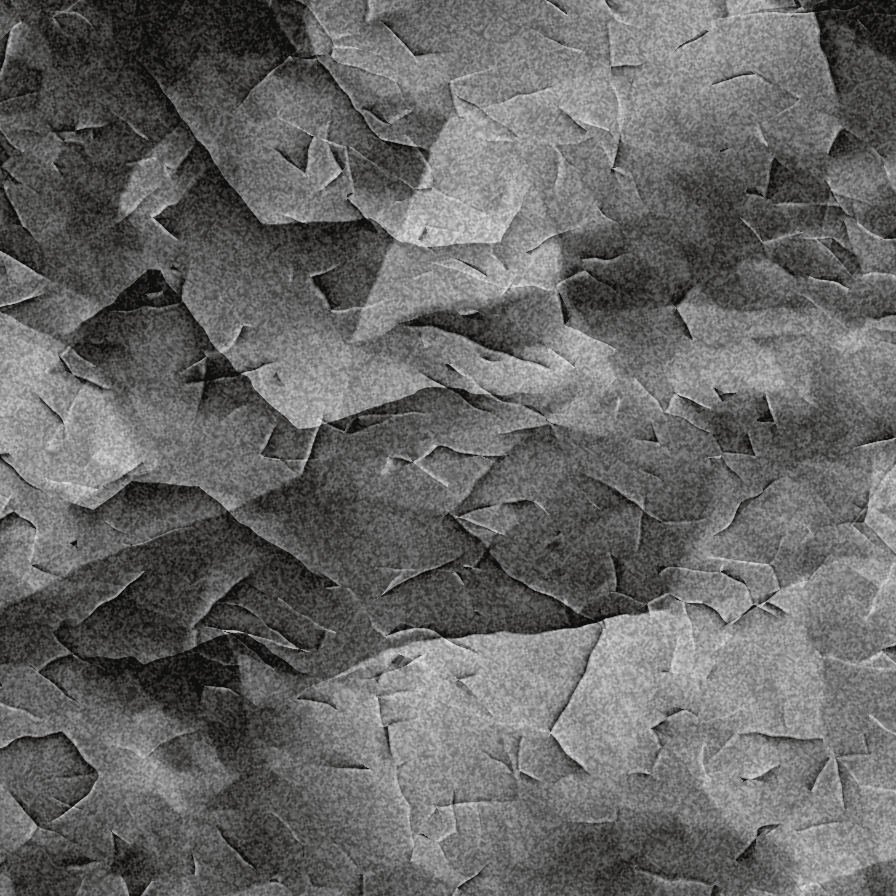
A Shadertoy shader for this texture:

```glsl
// Crumpled grey paper under raking light: several scales of warped Voronoi facets,
// each with its own tilt and ramp, joined by sharp or soft folds. Long angular
// ridges cast shadows, sparse broken creases catch light, and grain covers all.

const float MID_TONE = 0.408;
const float TONE_RANGE = 0.40;      // soft limit around the middle tone
const float EDGE = 0.0018;          // width of a sharp fold, in canvas units
const float RIDGE_ROWS = 4.8;
const float RIDGE_SHADOW = 0.34;
const float CREASE_LIGHT = 0.34;
const float GRAIN = 0.33;
const vec3 SHADOW_TINT = vec3(1.02, 1.0, 0.95);
const vec3 LIGHT_TINT = vec3(1.0);

vec3 hash3(vec2 p) {
    vec3 q = fract(p.xyx * vec3(0.1031, 0.1030, 0.0973));
    q += dot(q, q.yxz + 33.33);
    return fract((q.xxy + q.yzz) * q.zyx);
}

float noise(vec2 p) {
    vec2 i = floor(p), f = fract(p);
    f = f * f * (3.0 - 2.0 * f);
    float low = mix(hash3(i).x, hash3(i + vec2(1, 0)).x, f.x);
    float high = mix(hash3(i + vec2(0, 1)).x, hash3(i + vec2(1, 1)).x, f.x);
    return mix(low, high, f.y);
}

vec2 noise2(vec2 p) {
    return vec2(noise(p), noise(p + 57.3)) - 0.5;
}

vec2 rotate(vec2 p, float a) {
    return mat2(cos(a), sin(a), -sin(a), cos(a)) * p;
}

float triangleWave(float x) {
    return abs(fract(x) - 0.5) * 2.0;
}

// Tone of one flat facet: random tilt plus a linear ramp across it.
float facetTone(vec2 id, vec2 toSite) {
    vec3 h = hash3(id);
    float a = 6.2832 * h.y;
    return 1.7 * (h.x - 0.5) + 1.7 * h.z * dot(toSite, vec2(cos(a), sin(a)));
}

// Returns facet tone in x and crease light in y.
vec2 facets(vec2 p, float seed, float width) {
    vec2 base = floor(p);
    vec2 r1 = vec2(0), r2 = vec2(0), id1 = vec2(0), id2 = vec2(0);
    float d1 = 1e3, d2 = 1e3;
    for (int j = -1; j <= 1; j++)
    for (int i = -1; i <= 1; i++) {
        vec2 cell = base + vec2(i, j);
        vec2 id = cell + seed;
        vec2 r = cell + hash3(id + 19.7).xy - p;
        float d = dot(r, r);
        if (d < d1) {
            d2 = d1; r2 = r1; id2 = id1;
            d1 = d; r1 = r; id1 = id;
        } else if (d < d2) {
            d2 = d; r2 = r; id2 = id;
        }
    }
    float edge = dot(0.5 * (r1 + r2), normalize(r2 - r1));
    float a = facetTone(id1, r1), b = facetTone(id2, r2);
    vec3 h = hash3(id1 + id2 + 0.5);
    float soft = width + 0.4 * pow(h.x, 4.0);
    float tone = mix(0.5 * (a + b), a, smoothstep(0.0, soft, edge));

    // Some folds get a lit lip, and a few a wider dark gash on the lower side.
    float side = clamp(2.5 * (a - b), -1.0, 1.0) * smoothstep(0.0, width, edge);
    float lip = exp(-edge / width) * (1.3 * side + smoothstep(0.4, 0.9, h.y));
    float gash = exp(-edge / (3.5 * width)) * min(side, 0.0);
    float crease = lip * step(0.52, h.z) + 1.2 * gash * step(0.75, h.z);
    return vec2(tone, crease);
}

// Long angular folds, lit above the crest and shaded below it.
float ridges(vec2 p) {
    float bend = 0.65 * triangleWave(p.x * 1.7 + 0.2) + 0.35 * triangleWave(p.x * 4.1 + p.y);
    float row = p.y * RIDGE_ROWS + bend + 1.0 * noise(p * 2.3 + 8.0);
    float f = fract(row);
    float below = pow(f, 6.0) * (1.0 - smoothstep(1.0 - EDGE * RIDGE_ROWS, 1.0, f));
    float above = pow(1.0 - f, 7.0);
    float presence = smoothstep(0.42, 0.62, noise(p * vec2(4.5, 3.0) + 31.0));
    return presence * (0.14 * above - RIDGE_SHADOW * below);
}

void mainImage(out vec4 fragColor, in vec2 fragCoord) {
    vec2 uv = fragCoord / iResolution.y;

    // Wobble the folds at three scales.
    vec2 p = uv + 0.09 * noise2(uv * 3.0) + 0.014 * noise2(uv * 14.0)
           + 0.005 * noise2(uv * 60.0);

    // Facets from broad planes down to small wrinkles.
    float tone = MID_TONE + ridges(p);
    float scale = 3.4, weight = 0.19, angle = -0.4;
    for (int k = 0; k < 4; k++) {
        float seed = 40.0 + 37.0 * float(k);
        vec2 q = rotate(p, angle) * scale * vec2(0.75, 1.35);
        vec2 facet = facets(q, seed, EDGE * scale);
        float patches = smoothstep(0.35, 0.75, noise(uv * 5.0 + seed));
        float presence = k < 2 ? 1.0 : 0.12 + patches;
        float broken = smoothstep(0.45, 0.72, noise(uv * 12.0 + seed));
        tone += presence * weight * facet.x + CREASE_LIGHT * broken * facet.y;
        scale *= 1.85;
        weight *= 0.76;
        angle = 0.15 - angle;
    }

    // Light falls off toward the top and its left corner.
    tone -= 0.07 * smoothstep(0.6, 1.0, uv.y);
    tone -= 0.18 * (1.0 - smoothstep(0.05, 0.4, length(uv - vec2(0.05, 0.98))));
    tone += 0.02 * (1.0 - smoothstep(0.0, 0.6, uv.y));

    // Soft limits, then paper grain.
    tone = MID_TONE + TONE_RANGE * tanh((tone - MID_TONE) / TONE_RANGE);
    vec2 fiber = rotate(uv, 0.6);
    float grain = 0.75 * noise(fiber * 430.0) + 0.25 * noise(fiber * 230.0 + 71.0) - 0.5;
    tone = clamp(tone + GRAIN * grain, 0.06, 0.85);
    fragColor = vec4(tone * mix(SHADOW_TINT, LIGHT_TINT, smoothstep(0.1, 0.4, tone)), 1.0);
}
```
